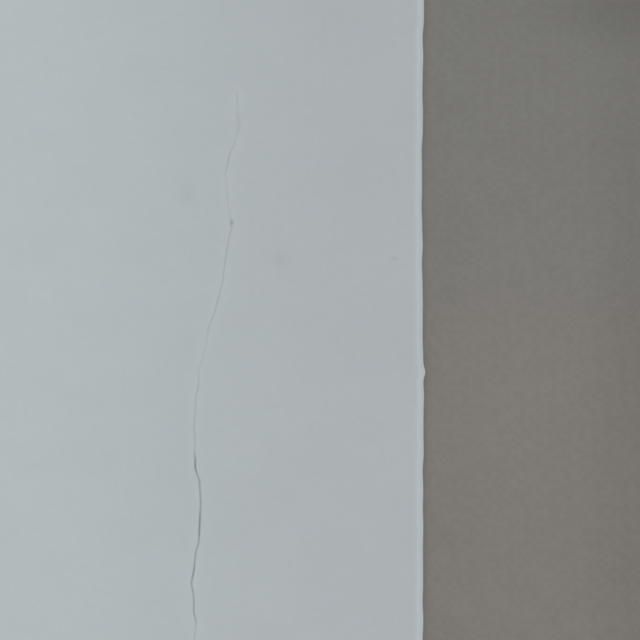
A WebGL 2 fragment shader for this texture:

```glsl
#version 300 es
precision highp float;
// A pale blue-grey plaster wall with a thin wandering crack, meeting a darker
// warm grey wall at a vertical corner. The crack is a polyline distance field;
// gradients give the light, and value noise the mottling and grain.
#define CORNER_X 0.6615
#define CORNER_WOBBLE 0.0022
#define CRACK_WIDTH 0.0017
#define CRACK_DEPTH 0.17
#define MOTTLE 0.012
#define GRAIN 0.012
#define CRACK_POINTS 14

uniform vec2 u_resolution;
out vec4 fragColor;

const vec3 PALE_LEFT = vec3(0.702, 0.732, 0.742);
const vec3 PALE_RIGHT = vec3(0.668, 0.694, 0.704);
const vec3 SHADE_TOP = vec3(0.468, 0.466, 0.452);
const vec3 SHADE_BOTTOM = vec3(0.484, 0.468, 0.452);
const vec3 CORNER_DARK = vec3(0.395, 0.395, 0.380);

// Crack path from top to bottom
const vec2 CRACK[CRACK_POINTS] = vec2[CRACK_POINTS](
    vec2(0.371, 0.855), vec2(0.373, 0.805), vec2(0.352, 0.727), vec2(0.361, 0.652),
    vec2(0.349, 0.557), vec2(0.326, 0.486), vec2(0.310, 0.414), vec2(0.302, 0.290),
    vec2(0.311, 0.251), vec2(0.313, 0.212), vec2(0.309, 0.154), vec2(0.301, 0.089),
    vec2(0.306, 0.030), vec2(0.302, 0.000));

float hash(vec2 p) {
    return fract(sin(dot(p, vec2(127.1, 311.7))) * 43758.5453);
}

float noise(vec2 p) {
    vec2 i = floor(p), f = fract(p);
    f = f * f * (3.0 - 2.0 * f);
    return mix(mix(hash(i), hash(i + vec2(1, 0)), f.x),
               mix(hash(i + vec2(0, 1)), hash(i + vec2(1, 1)), f.x), f.y);
}

float fbm(vec2 p) {
    float sum = 0.0, gain = 0.5;
    for (int i = 0; i < 4; i++) {
        sum += gain * noise(p);
        p = p * 2.03 + 7.1;
        gain *= 0.5;
    }
    return sum;
}

float segmentDistance(vec2 p, vec2 a, vec2 b) {
    vec2 ab = b - a;
    return length(p - a - ab * clamp(dot(p - a, ab) / dot(ab, ab), 0.0, 1.0));
}

float crackDistance(vec2 p) {
    p.x += 0.004 * (noise(vec2(p.y * 45.0, 2.0)) - 0.5);
    float d = 1.0;
    for (int i = 0; i < CRACK_POINTS - 1; i++)
        d = min(d, segmentDistance(p, CRACK[i], CRACK[i + 1]));
    return d;
}

// Soft round blot, 1 at its centre
float blot(vec2 p, vec2 centre, vec2 radius) {
    vec2 q = (p - centre) / radius;
    return exp(-dot(q, q));
}

vec3 paleWall(vec2 p, float toCorner) {
    vec3 col = mix(PALE_LEFT, PALE_RIGHT, smoothstep(-0.05, 0.60, p.x));
    col += 0.010 * (0.5 - p.y) * smoothstep(0.1, 0.6, p.x);

    // Crack: broken and faint above, sharp and dark below
    float d = crackDistance(p);
    float sharp = smoothstep(0.300, 0.275, p.y) * smoothstep(0.015, 0.040, p.y);
    float broken = smoothstep(0.25, 0.75, noise(vec2(p.y * 28.0, 5.0)));
    float strength = mix(0.12, 0.6 + 0.4 * broken, sharp) + 0.12 * broken * (1.0 - sharp);
    col -= CRACK_DEPTH * strength * exp(-pow(d / CRACK_WIDTH, 2.0));
    col += 0.008 * exp(-pow(d / 0.012, 2.0));

    // Faint stains and one small chip
    float stain = blot(p, vec2(0.290, 0.695), vec2(0.012, 0.020))
                + blot(p, vec2(0.438, 0.595), vec2(0.014, 0.016))
                + blot(p, vec2(0.374, 0.807), vec2(0.006, 0.015));
    col -= 0.014 * stain;
    col -= 0.065 * blot(p, vec2(0.362, 0.652), vec2(0.0035, 0.0045));
    col -= 0.030 * blot(p, vec2(0.616, 0.596), vec2(0.006, 0.003));

    // Worn light rim along the corner
    return col + 0.030 * exp(-pow((toCorner + 0.007) / 0.0045, 2.0));
}

vec3 shadedWall(vec2 p, float toCorner) {
    vec3 col = mix(SHADE_BOTTOM, SHADE_TOP, smoothstep(0.30, 0.85, p.y));
    col += 0.012 * blot(p, vec2(0.80, 0.42), vec2(0.12, 0.40));
    col -= 0.030 * blot(p, vec2(0.97, 0.99), vec2(0.12, 0.05));
    col -= 0.014 * smoothstep(0.90, 1.0, p.x);
    return mix(col, CORNER_DARK, 0.75 * exp(-max(toCorner, 0.0) / 0.004));
}

void main() {
    vec2 p = gl_FragCoord.xy / u_resolution;
    float soft = max(0.0016, 1.0 / u_resolution.x);

    // Slightly uneven corner with a chipped bulge
    float corner = CORNER_X + CORNER_WOBBLE * (noise(vec2(p.y * 34.0, 9.0)) - 0.5);
    corner -= 0.0015 * smoothstep(0.40, 0.60, p.y) * smoothstep(0.95, 0.80, p.y);
    corner += 0.0035 * blot(p, vec2(p.x, 0.418), vec2(1.0, 0.010));
    float toCorner = p.x - corner;

    float side = smoothstep(-soft, soft, toCorner);
    vec3 col = mix(paleWall(p, toCorner), shadedWall(p, toCorner), side);

    // Mottling and fine grain
    col += MOTTLE * (fbm(p * vec2(14.0, 18.0)) - 0.47);
    col += GRAIN * mix(0.5, 1.3, side) * (noise(p * 170.0) - 0.5);
    fragColor = vec4(col, 1.0);
}
```
